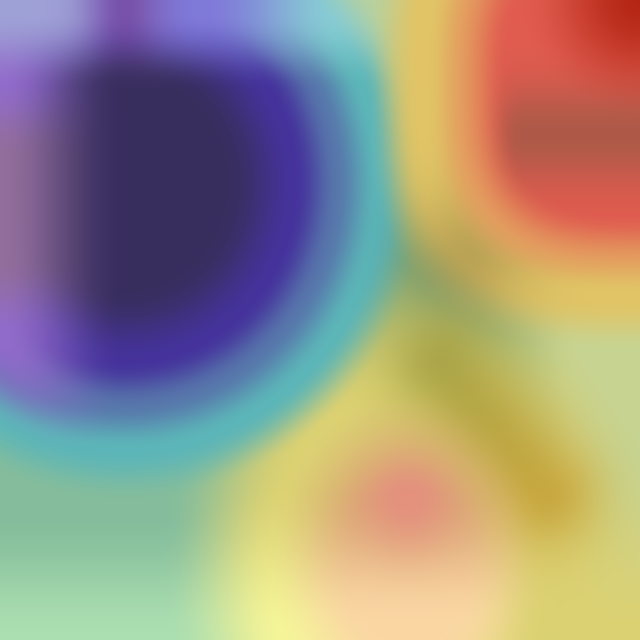
Reproduce this background procedurally as a WebGL 2 fragment shader.

```glsl
#version 300 es
precision highp float;
// Soft colour-field background: an indigo well, a red corner and a rosy glow over green.
uniform vec2 u_resolution;
out vec4 outColor;

// Centres and radii, in canvas units
const vec2 WELL_CENTRE = vec2(0.195, 0.714);
const vec2 WELL_RADII = vec2(0.397, 0.417);
const vec2 RED_CENTRE = vec2(1.0, 0.87);
const vec2 RED_RADII = vec2(0.345, 0.339);
const vec2 ROSE_CENTRE = vec2(0.638, 0.115);
const vec2 ROSE_RADII = vec2(0.221, 0.286);
const vec2 OCHRE_START = vec2(0.69, 0.43);
const vec2 OCHRE_END = vec2(0.85, 0.23);

// Ground colours
const vec3 MINT = vec3(0.52, 0.74, 0.61);
const vec3 PALE_MINT = vec3(0.67, 0.87, 0.69);
const vec3 SAGE = vec3(0.53, 0.68, 0.47);
const vec3 PALE_SAGE = vec3(0.72, 0.82, 0.62);
const vec3 PALE_LIME = vec3(0.78, 0.83, 0.57);
const vec3 STRAW = vec3(0.86, 0.82, 0.45);

// Well colours
const vec3 DARK = vec3(0.22, 0.18, 0.37);
const vec3 INDIGO = vec3(0.27, 0.20, 0.61);
const vec3 BLUE = vec3(0.34, 0.46, 0.67);
const vec3 TEAL = vec3(0.36, 0.71, 0.72);
const vec3 MAUVE = vec3(0.57, 0.43, 0.61);
const vec3 VIOLET = vec3(0.57, 0.42, 0.79);
const vec3 PERIWINKLE = vec3(0.50, 0.48, 0.85);
const vec3 LAVENDER = vec3(0.62, 0.63, 0.84);
const vec3 PLUM = vec3(0.47, 0.32, 0.67);

// Warm colours
const vec3 LEMON = vec3(0.96, 0.96, 0.60);
const vec3 PEACH = vec3(0.98, 0.84, 0.64);
const vec3 TAN = vec3(0.85, 0.66, 0.45);
const vec3 ROSE = vec3(0.90, 0.55, 0.50);
const vec3 OLIVE = vec3(0.67, 0.65, 0.28);
const vec3 OCHRE = vec3(0.78, 0.65, 0.24);
const vec3 GOLD = vec3(0.88, 0.77, 0.40);
const vec3 ORANGE = vec3(0.89, 0.61, 0.37);
const vec3 RED = vec3(0.88, 0.36, 0.31);
const vec3 BROWN = vec3(0.67, 0.35, 0.28);
const vec3 CRIMSON = vec3(0.71, 0.15, 0.08);

float fall(float a, float b, float x) { return 1.0 - smoothstep(a, b, x); }

float glow(vec2 d) { return exp(-dot(d, d)); }

vec3 ground(vec2 p) {
  vec3 left = mix(PALE_MINT, MINT, smoothstep(0.0, 0.2, p.y));
  vec3 middle = mix(SAGE, PALE_SAGE, smoothstep(0.65, 1.0, p.y));
  vec3 right = mix(STRAW, PALE_LIME, smoothstep(0.0, 0.3, p.y));
  vec3 c = mix(left, middle, smoothstep(0.3, 0.6, p.x));
  return mix(c, right, smoothstep(0.74, 0.9, p.x));
}

// Rosy centre inside a yellow halo, with an ochre streak on its shoulder
vec3 addRose(vec3 c, vec2 p) {
  float r = length((p - ROSE_CENTRE) / ROSE_RADII);
  vec3 halo = mix(LEMON, STRAW, smoothstep(0.0, 0.25, p.y));
  halo = mix(halo, STRAW, smoothstep(0.6, 0.85, p.x));
  c = mix(c, halo, fall(0.95, 1.75, r));

  vec2 axis = OCHRE_END - OCHRE_START;
  vec2 rel = p - OCHRE_START;
  float along = clamp(dot(rel, axis) / dot(axis, axis), 0.0, 1.0);
  float streak = glow((rel - axis * along) / 0.085);
  c = mix(c, mix(OLIVE, OCHRE, along), streak * 0.95);

  vec3 core = mix(PEACH, TAN, smoothstep(0.02, 0.24, p.y));
  core = mix(core, ROSE, 0.85 * glow((p - vec2(0.638, 0.22)) / vec2(0.075, 0.08)));
  return mix(c, core, fall(0.4, 1.0, r));
}

// Dark core, indigo rim, blue slope and teal edge
vec3 addWell(vec3 c, vec2 p) {
  float r = length((p - WELL_CENTRE) / WELL_RADII);
  vec3 well = mix(DARK, INDIGO, smoothstep(0.4, 0.68, r));
  well = mix(well, BLUE, smoothstep(0.67, 0.84, r));
  well = mix(well, TEAL, smoothstep(0.82, 1.0, r));

  // Mauve light from the left edge
  vec3 side = mix(MAUVE, VIOLET, smoothstep(0.08, 0.2, abs(p.y - 0.675)));
  well = mix(well, side, fall(0.0, 0.19, p.x) * fall(0.75, 1.05, r));

  // Lavender light from the top edge, split by a plum column
  vec3 top = mix(LAVENDER, PERIWINKLE, smoothstep(0.1, 0.28, p.x));
  top = mix(top, PLUM, glow(vec2((p.x - 0.195) / 0.06, 0.0)));
  top = mix(top, vec3(0.53, 0.80, 0.83), smoothstep(0.32, 0.53, p.x));
  well = mix(well, top, smoothstep(0.86, 0.98, p.y));
  return mix(c, well, fall(1.0, 1.2, r));
}

// Red corner with a brown band and an orange to gold rim
vec3 addRed(vec3 c, vec2 p) {
  vec2 d = abs(p - RED_CENTRE) / RED_RADII;
  float r = pow(dot(d * d, d), 1.0 / 3.0);
  c = mix(c, GOLD, fall(1.0, 1.24, r));
  c *= 1.0 - 0.17 * glow((p - vec2(0.73, 0.6)) / 0.1);
  c = mix(c, ORANGE, fall(0.78, 0.97, r));
  vec3 core = mix(RED, BROWN, 0.95 * glow(vec2((p.y - 0.79) / 0.075, 0.0)) * smoothstep(0.74, 0.82, p.x));
  core = mix(core, CRIMSON, fall(0.0, 0.19, length(vec2(1.0) - p)));
  return mix(c, core, fall(0.6, 0.83, r));
}

void main() {
  vec2 p = gl_FragCoord.xy / u_resolution;
  vec3 color = addRose(ground(p), p);
  color = addWell(color, p);
  outColor = vec4(addRed(color, p), 1.0);
}
```
